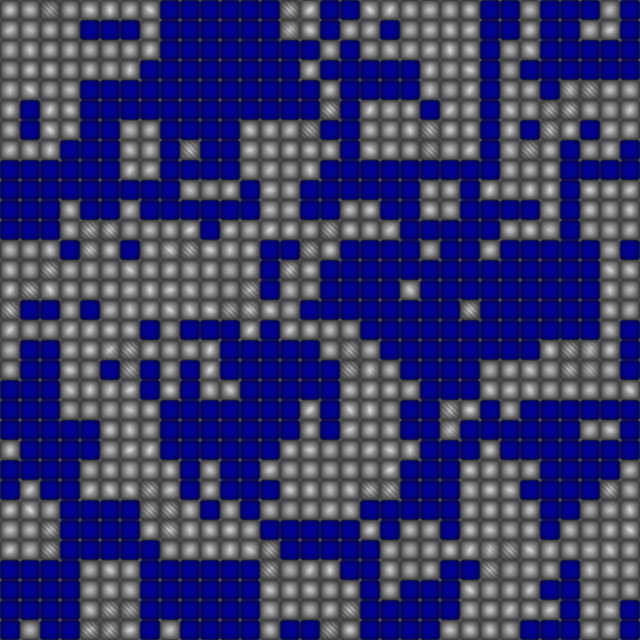
Give the GLSL for this pattern, as a Shadertoy shader.

```glsl
// A 32 x 32 mat of rounded beads: glossy grey ones and deep blue squarish ones.
// Blue areas come from layers of random rectangles and frames painted in turn;
// each bead is shaded by a domed height, with varied highlights and fine streaks.

const float BEADS        = 32.0;   // beads across and down
const int   LAYERS       = 7;      // rectangle layers, coarse to fine
const float COARSE_TILE  = 10.0;   // tile size of the first layer, in beads
const float PAINT_CHANCE = 0.72;   // share of tiles that hold a rectangle
const float BLUE_CHANCE  = 0.49;   // share of rectangles that are blue
const float FLIP_CHANCE  = 0.04;   // lone beads that swap colour
const float BLUE_HALF    = 0.49;   // half width of a blue bead
const float BLUE_ROUND   = 0.16;   // its corner radius
const float SOFTNESS     = 0.06;   // edge blur, in beads
const float STREAK_FREQ  = 22.0;
const vec2  GREY_RANGE   = vec2(0.23, 0.62);
const vec3  BLUE_DARK    = vec3(0.015, 0.015, 0.22);
const vec3  BLUE_LIGHT   = vec3(0.005, 0.005, 0.59);

vec3 hash3(vec2 p) {
    vec3 q = fract(vec3(p.xyx) * vec3(0.1031, 0.1030, 0.0973));
    q += dot(q, q.yxz + 33.33);
    return fract((q.xxy + q.yzz) * q.zyx);
}

// Slowly varying patches, about -1 to 1
float layeredSines(vec2 p) {
    return 0.5 * sin(p.x * 0.73 + 1.9 * sin(p.y * 0.41))
         + 0.5 * sin(p.y * 0.87 - p.x * 0.39 + 1.3 * sin(p.x * 0.57));
}

// Colour choice for one bead: true when blue
bool isBlue(vec2 cell) {
    bool blue = layeredSines(cell) > 0.1;
    for (int i = 0; i < LAYERS; i++) {
        float layer = float(i);
        float size = COARSE_TILE - layer;
        vec2 shifted = cell + floor(hash3(vec2(layer, 7.0)).xy * size);
        vec2 tile = floor(shifted / size);
        vec2 local = shifted - tile * size;
        vec3 shape = hash3(tile + 31.0 * layer + 5.0);
        vec3 place = hash3(tile + 47.0 * layer + 90.0);
        vec3 kind = hash3(tile + 59.0 * layer + 170.0);

        // Whole-bead rectangle that stays inside its tile
        vec2 extent = 1.0 + floor(shape.xy * min(size, 7.0));
        vec2 corner = floor(place.xy * (size - extent + 1.0));
        vec2 a = local - corner;
        vec2 b = extent - 1.0 - a;
        float inset = min(min(a.x, a.y), min(b.x, b.y));
        if (inset > -0.5 && kind.x < PAINT_CHANCE) {
            blue = kind.y < BLUE_CHANCE;
            bool isFrame = kind.z < 0.4;
            if (isFrame && inset > 0.5) blue = !blue;
        }
    }
    bool flip = hash3(cell + 300.0).x < FLIP_CHANCE;
    return flip ? !blue : blue;
}

float roundedBox(vec2 p, float halfSize, float radius) {
    vec2 d = abs(p) - halfSize + radius;
    return length(max(d, 0.0)) + min(max(d.x, d.y), 0.0) - radius;
}

// Sum of the soft blue shapes that reach this point
float blueCoverage(vec2 p, float blur) {
    vec2 base = floor(p - 0.5);
    float cover = 0.0;
    for (int j = 0; j < 2; j++)
    for (int i = 0; i < 2; i++) {
        vec2 cell = base + vec2(i, j);
        if (isBlue(cell)) {
            float d = roundedBox(p - cell - 0.5, BLUE_HALF, BLUE_ROUND);
            cover += 1.0 - smoothstep(-blur, blur, d);
        }
    }
    return min(cover, 1.0);
}

float greyBead(vec2 q, vec2 cell, float dome) {
    vec3 rnd = hash3(cell + 400.0);
    float grey = mix(GREY_RANGE.x, GREY_RANGE.y, dome);

    // Stretched highlight at a random angle
    float angle = 3.1416 * rnd.x;
    vec2 axis = vec2(cos(angle), sin(angle));
    vec2 h = vec2(dot(q, axis), dot(q, vec2(-axis.y, axis.x)));
    h *= vec2(4.0, 4.0 + 4.0 * rnd.y);
    grey += (0.08 + 0.12 * rnd.z) * exp(-dot(h, h));

    // Diagonal streaks gather in a few patches
    float streaky = smoothstep(0.68, 0.85, layeredSines(cell.yx * 1.3 + 4.0));
    grey -= 0.08 * streaky * dome * (1.0 + sin((q.x + q.y) * STREAK_FREQ));

    // Pale knot where four beads meet
    vec2 k = 0.5 - abs(q);
    grey += 0.12 * exp(-dot(k, k) * 160.0);
    return grey * (0.95 + 0.1 * rnd.y);
}

void mainImage(out vec4 fragColor, in vec2 fragCoord) {
    vec2 p = fragCoord / iResolution.y * BEADS;
    float blur = max(SOFTNESS, BEADS / iResolution.y);
    vec2 cell = floor(p);
    vec2 q = p - cell - 0.5;
    vec2 arch = 1.0 - 4.0 * q * q;
    float dome = arch.x * arch.y;

    vec3 grey = vec3(greyBead(q, cell, dome));
    vec3 blue = mix(BLUE_DARK, BLUE_LIGHT, sqrt(max(dome, 0.0)));
    fragColor = vec4(mix(grey, blue, blueCoverage(p, blur)), 1.0);
}
```
